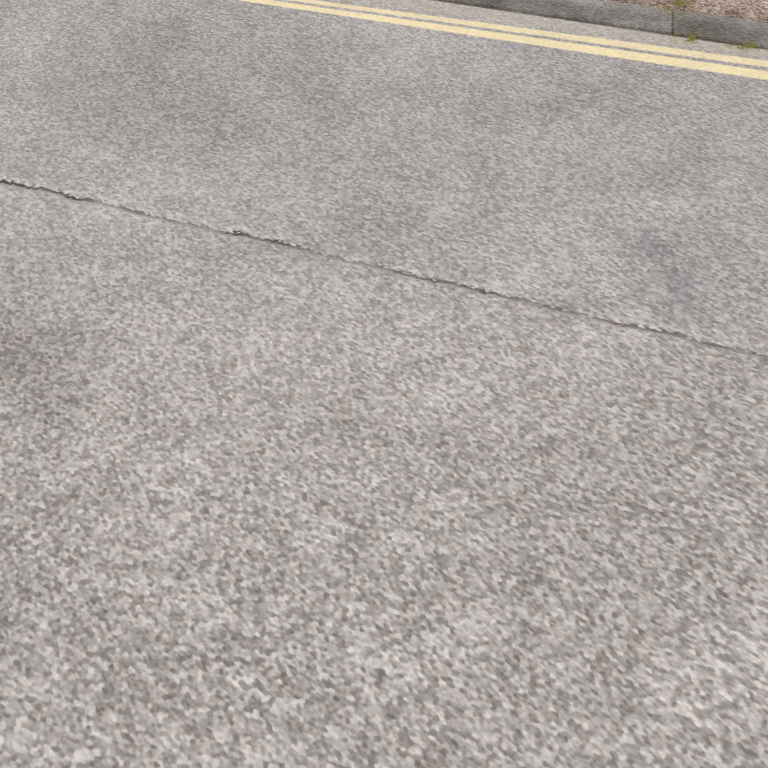
Write a Shadertoy shader that draws this texture.

```glsl
const vec3 ASPHALT = vec3(0.685, 0.657, 0.640);
const vec3 PAINT   = vec3(0.965, 0.89, 0.72);
const vec3 GUTTER  = vec3(0.75, 0.71, 0.66);
const vec3 KERB    = vec3(0.49, 0.47, 0.45);
const vec3 VERGE   = vec3(0.60, 0.53, 0.49);
const vec3 MOSS    = vec3(0.46, 0.44, 0.22);
const vec3 STAIN   = vec3(0.55, 0.54, 0.56);
const vec3 FISSURE = vec3(0.34, 0.31, 0.30);
// Lines falling to the right: height at the right edge, slope
const vec2 NEAR_STRIPE = vec2(0.9015, 0.147);
const vec2 FAR_STRIPE  = vec2(0.9165, 0.137);
const vec2 KERB_FOOT   = vec2(0.935, 0.148);
const vec2 KERB_TOP    = vec2(0.970, 0.137);
const vec2 CRACK       = vec2(0.535, 0.2305);
// Ground perspective and grain
const float HORIZON = 1.9;
const float STONES = 330.0;
const float DEPTH_STRETCH = 1.75;
const float STONE_SHEAR = 0.35;
const float STONE_SOFTNESS = 5.0;
const float GRAIN_CONTRAST = 0.29;
const float GRIT = 0.45;
const float CRACK_WIDTH = 0.0017;

vec2 hash22(vec2 p) {
    vec3 q = fract(p.xyx * vec3(0.1031, 0.1030, 0.0973));
    q += dot(q, q.yzx + 33.33);
    return fract((q.xx + q.yz) * q.zy);
}

float valueNoise(vec2 p) {
    vec2 i = floor(p), f = fract(p);
    f = f * f * (3.0 - 2.0 * f);
    float low  = mix(hash22(i).x, hash22(i + vec2(1, 0)).x, f.x);
    float high = mix(hash22(i + vec2(0, 1)).x, hash22(i + vec2(1, 1)).x, f.x);
    return mix(low, high, f.y);
}

float fbm(vec2 p) {
    float sum = 0.0;
    for (float amp = 0.5; amp > 0.05; amp *= 0.5) {
        sum += amp * valueNoise(p);
        p = p * 2.03 + 17.3;
    }
    return sum / 0.9375;
}

// Soft cellular blend of randomly toned stones
float stoneTone(vec2 p) {
    float tone = 0.0, total = 0.0;
    for (int k = 0; k < 9; k++) {
        vec2 id = floor(p) + vec2(k % 3 - 1, k / 3 - 1);
        vec2 d = id + hash22(id) - p;
        float w = exp(-STONE_SOFTNESS * dot(d, d));
        tone += w * hash22(id.yx + vec2(371.0, 113.0)).y;
        total += w;
    }
    return tone / total;
}

float above(vec2 p, vec2 line) { return p.y - line.x - line.y * (1.0 - p.x); }

float band(float d, float halfWidth, float soft) {
    return 1.0 - smoothstep(halfWidth - soft, halfWidth + soft, abs(d));
}

float spot(vec2 p, vec2 centre, vec2 radius) {
    vec2 d = (p - centre) / radius;
    return exp(-dot(d, d));
}

void mainImage(out vec4 fragColor, in vec2 fragCoord) {
    vec2 uv = fragCoord / iResolution.xy;
    float soft = max(0.8 / iResolution.y, 0.0015);

    // Stones shrink with distance and lean down to the right
    vec2 ground = STONES * vec2(uv.x - 0.5, DEPTH_STRETCH) / (HORIZON - uv.y);
    ground = vec2(0.85 * ground.x, ground.y + STONE_SHEAR * ground.x);
    float grain = stoneTone(ground) - 0.5;
    float grit = valueNoise(ground * 1.4 + 40.0) - 0.5;
    float tint = valueNoise(ground * 0.8 + 90.0) - 0.5;
    float contrast = GRAIN_CONTRAST * mix(1.05, 0.6, smoothstep(0.1, 0.9, uv.y));
    vec3 speckle = contrast * (grain + GRIT * grit + tint * vec3(0.06, 0.0, -0.09));

    // Worn asphalt with broad tonal drift
    float drift = fbm(uv * vec2(4.0, 7.0) + 3.0) - 0.5;
    float mottling = fbm(uv * vec2(22.0, 34.0)) - 0.5;
    vec3 col = ASPHALT + 0.09 * drift + 0.10 * mottling + speckle;
    col += vec3(-0.012, -0.004, 0.004) * smoothstep(0.5, 0.9, uv.y);
    col -= 0.06 * spot(uv, vec2(0.02, 0.51), vec2(0.09, 0.06));
    col -= 0.03 * spot(uv, vec2(0.16, 0.90), vec2(0.16, 0.05));

    // Slanted bluish stain and the faint scuff beside it
    vec2 slanted = uv + vec2(0.4 * (uv.y - 0.65), 0.0);
    float stain = spot(slanted, vec2(0.866, 0.648), vec2(0.036, 0.055));
    stain *= smoothstep(0.28, 0.55, fbm(uv * vec2(35.0, 50.0) + 8.0));
    col = mix(col, STAIN + 0.6 * speckle, 0.85 * stain);
    col -= 0.05 * spot(uv, vec2(0.76, 0.608), vec2(0.10, 0.014));

    // Ragged, broken crack with a pale upper lip
    float gap = above(uv, CRACK) - 0.007 * (fbm(vec2(uv.x * 32.0, 5.0)) - 0.5);
    gap += 0.004 * grain;
    float openness = mix(0.25, 1.0, smoothstep(0.2, 0.75, fbm(vec2(uv.x * 30.0, 9.0))));
    openness *= 1.0 - 0.4 * smoothstep(0.62, 0.68, uv.x);
    col += 0.06 * openness * band(gap - 0.006, 0.003, 0.003);
    col -= 0.08 * openness * band(gap, 0.004, 0.004);
    col = mix(col, FISSURE, openness * band(gap, CRACK_WIDTH, soft));

    // Pale gutter and double painted stripes
    float farD = above(uv, FAR_STRIPE);
    col = mix(col, GUTTER + 0.5 * speckle, 0.65 * smoothstep(0.0, 0.012, farD));
    float wear = 0.95 + 0.2 * mottling;
    float halfWidth = mix(0.0033, 0.0058, smoothstep(0.3, 1.0, uv.x));
    vec3 paint = PAINT + 0.3 * speckle;
    col = mix(col, paint, wear * band(above(uv, NEAR_STRIPE), halfWidth, soft));
    col = mix(col, paint, 0.92 * wear * band(farD, halfWidth * 0.75, soft));

    // Kerb face, joint and rough verge
    float face = above(uv, KERB_FOOT), topD = above(uv, KERB_TOP);
    vec3 kerb = KERB + 0.25 * mottling + 0.7 * speckle;
    kerb += 0.09 * smoothstep(-0.014, -0.003, topD) - 0.13 * smoothstep(0.007, 0.0, face);
    kerb -= 0.16 * band(uv.x - 0.876, 0.0015, soft);
    col = mix(col, kerb, smoothstep(-soft, soft, face));
    vec3 verge = VERGE + 0.45 * mottling + 1.6 * speckle;
    col = mix(col, verge, smoothstep(-soft, soft, topD + 0.006 * mottling));

    // Moss tufts at the kerb foot and joint
    float moss = spot(uv, vec2(0.897, 0.951), vec2(0.022, 0.006))
               + spot(uv, vec2(0.975, 0.940), vec2(0.025, 0.005))
               + spot(uv, vec2(0.880, 0.992), vec2(0.016, 0.010));
    moss *= smoothstep(0.3, 0.6, fbm(uv * 90.0));
    fragColor = vec4(clamp(mix(col, MOSS + speckle, min(moss, 0.85)), 0.0, 1.0), 1.0);
}
```
